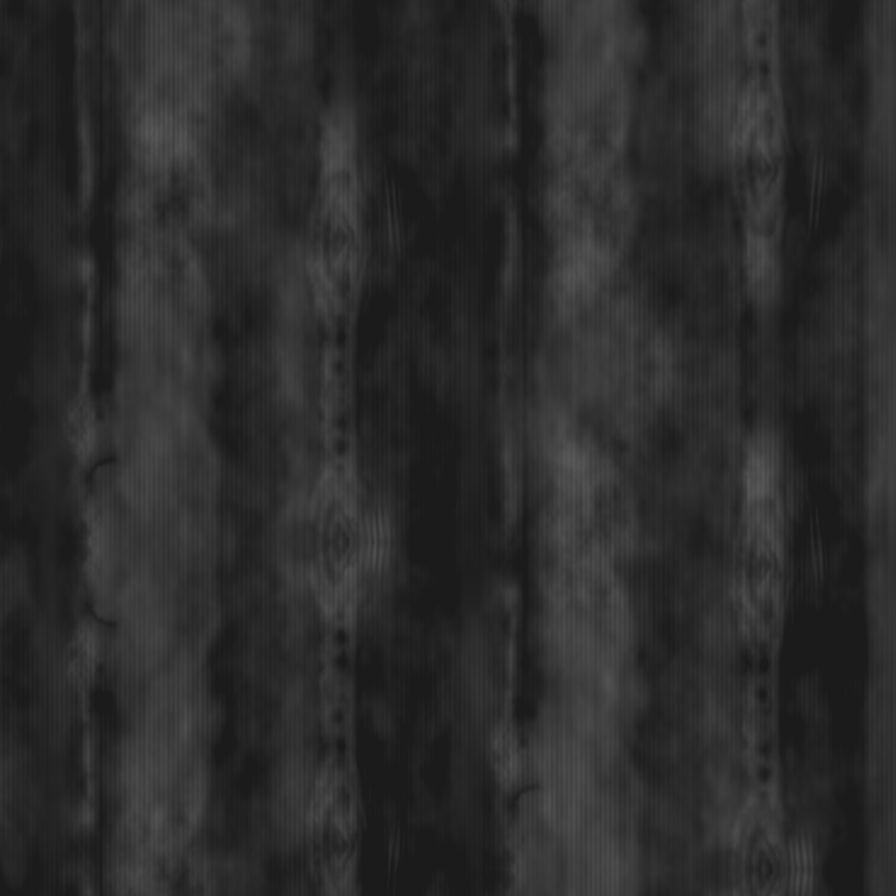
Reproduce this texture procedurally as a WebGL 1 fragment shader.

```glsl
precision highp float;
uniform vec2 u_resolution;

const float PLANK = 0.4727;
const float FOLD = 0.56;
const vec3 CHAR_BLACK = vec3(0.106);
const vec3 PALE_GREY = vec3(0.322);

float hash(vec2 p) {
  vec3 q = fract(p.xyx * 0.1031);
  q += dot(q, q.yzx + 33.33);
  return fract((q.x + q.y) * q.z);
}

float noise(vec2 p) {
  vec2 i = floor(p), f = fract(p);
  f = f * f * (3.0 - 2.0 * f);
  return mix(mix(hash(i), hash(i + vec2(1, 0)), f.x),
             mix(hash(i + vec2(0, 1)), hash(i + vec2(1, 1)), f.x), f.y);
}

float fbm(vec2 p) {
  float sum = 0.0, amp = 0.5;
  for (int i = 0; i < 4; i++) {
    sum += amp * noise(p);
    p = p * 2.03 + 17.3;
    amp *= 0.5;
  }
  return sum / 0.9375;
}

float band(float x, float lo, float hi, float soft) {
  return smoothstep(lo - soft, lo + soft, x) * (1.0 - smoothstep(hi - soft, hi + soft, x));
}

float blob(vec2 p, vec2 center, vec2 size) {
  vec2 d = (p - center) / size;
  return exp(-dot(d, d));
}

// Pale core with ringed knots and uneven dark pits between them
float knotColumn(vec2 p, float rough) {
  vec2 d = vec2(p.x - 0.323, mod(p.y - 0.030 + 0.166, 0.332) - 0.166);
  d.x += (rough - 0.5) * 0.014;
  float swell = exp(-d.y * d.y / 0.0045);
  float width = mix(0.017, 0.029, swell);
  float core = 1.0 - smoothstep(width * 0.6, width * 1.4, abs(d.x));
  float radius = length(d / vec2(0.026, 0.075));
  float rings = sin(radius * 14.0 + rough * 6.0) * exp(-radius * radius * 0.55);
  float eye = exp(-radius * radius * 5.0);
  vec2 pit = vec2(d.x / 0.007, (mod(abs(d.y), 0.030) - 0.015) / 0.010);
  float pits = exp(-dot(pit, pit)) * band(abs(d.y), 0.085, 0.155, 0.01);
  pits *= smoothstep(0.25, 0.6, noise(vec2(p.y * 34.0, 7.0)));
  float present = 1.0 - smoothstep(0.48, 0.53, p.y + (rough - 0.5) * 0.05);
  float bright = 0.27 + 0.5 * (rough - 0.35) + 0.14 * (1.0 - swell);
  float tone = core * bright + 0.10 * rings + 0.08 * eye - 0.45 * pits;
  return tone * present + 0.12 * core * (1.0 - present);
}

// Lumpy pale seam beside a plank, crossed by a crack
float wornSeam(vec2 p, float rough) {
  float center = 0.040 + 0.016 * (noise(vec2(p.y * 16.0, 3.0)) - 0.5);
  float width = 0.004 + 0.007 * noise(vec2(p.y * 23.0, 8.0));
  float strength = smoothstep(0.2, 0.8, noise(vec2(p.y * 19.0, 41.0)));
  float streak = exp(-pow((p.x - center) / width, 2.0)) * (0.04 + 0.7 * rough * strength);
  float ragged = p.x + 0.05 * (rough - 0.5);
  float lumps = blob(vec2(ragged, p.y), vec2(0.054, 0.160), vec2(0.020, 0.032))
              + blob(vec2(ragged, p.y), vec2(0.060, 0.035), vec2(0.020, 0.055));
  float curve = 0.118 + 0.007 * sin(p.x * 110.0) + 0.03 * (rough - 0.5);
  float crack = exp(-pow((p.y - curve) / 0.007, 2.0)) * band(p.x, 0.040, 0.078, 0.014);
  float split = exp(-pow((p.x - 0.058) / 0.0025, 2.0)) * smoothstep(0.20, 0.30, p.y);
  return streak + lumps * (0.10 + 0.5 * rough) - 0.26 * crack - 0.14 * split;
}

// Small slanted scratches and rubbed spots
float scuffs(vec2 p, float rough) {
  float slant = p.x + 0.08 * (p.y - 0.4);
  float lines = 0.5 + 0.5 * sin(slant * 850.0);
  float scratch = band(slant, 0.376, 0.392, 0.003) * band(p.y, 0.355, 0.440, 0.02);
  float rub = blob(p, vec2(0.366, 0.043), vec2(0.015, 0.024));
  float haze = blob(p, vec2(0.212 + (p.y - 0.585) * 0.15, 0.585), vec2(0.019, 0.045));
  float wedge = exp(-pow((p.x - 0.155 - 0.35 * (0.235 - p.y)) / 0.011, 2.0));
  wedge *= band(p.y, 0.185, 0.285, 0.03);
  return scratch * lines * 0.24 + rub * (0.25 + 0.35 * lines)
       + haze * (0.15 + 0.4 * rough) + wedge * 0.16;
}

void main() {
  vec2 uv = gl_FragCoord.xy / u_resolution;

  // Repeated planks, staggered and mirrored along their length
  float plank = floor((uv.x - 0.055) / PLANK);
  float along = uv.y - 0.365 * (1.0 - plank);
  vec2 p = vec2(uv.x - 0.055 - plank * PLANK,
                0.03 + abs(mod(along - 0.03 + FOLD, 2.0 * FOLD) - FOLD));
  float inside = band(p.x, 0.012, PLANK - 0.012, 0.012);

  float rough = fbm(p * vec2(48.0, 30.0) + 5.0);
  float clouds = fbm(p * vec2(19.0, 10.0) + 31.0);
  float stains = fbm(uv * vec2(15.0, 8.0) + 73.0);
  float x = p.x + (fbm(p * vec2(24.0, 17.0) + 9.0) - 0.5) * 0.03;

  // Broad tones across a plank
  float paleBand = band(x, 0.080, 0.181, 0.011);
  float mottled = band(x, 0.088, 0.172, 0.012) * band(p.y, 0.315, 0.510, 0.03);
  float midBand = band(x, 0.255, 0.300, 0.012);
  float light = 0.17 + 0.31 * paleBand + 0.18 * midBand;
  light += mottled * (0.12 + 0.55 * (rough - 0.5));
  light += 0.18 * band(x, 0.185, 0.255, 0.012) * band(p.y, 0.365, 0.500, 0.03);
  light += 0.16 * blob(p, vec2(0.225, 0.050), vec2(0.030, 0.080));
  light -= 0.26 * blob(vec2(x, p.y), vec2(0.300, 0.540), vec2(0.014, 0.050));
  light += 0.30 * smoothstep(0.960, 0.974, uv.x);

  // Stains, soot and worn details
  light += inside * (0.66 * (clouds - 0.5) + 0.34 * (rough - 0.5));
  light += 0.58 * (stains - 0.5);
  light += inside * (knotColumn(p, rough) + wornSeam(p, rough) + scuffs(p, rough));

  // Fine vertical grain
  float fiber = noise(vec2(uv.x * 170.0, uv.y * 5.0)) - 0.5;
  float ribs = sin(uv.x * 1160.0) * noise(uv * vec2(18.0, 9.0));
  light += (0.13 * fiber + 0.065 * ribs) * (0.5 + max(light, 0.0));

  gl_FragColor = vec4(mix(CHAR_BLACK, PALE_GREY, clamp(light, 0.0, 1.1)), 1.0);
}
```
